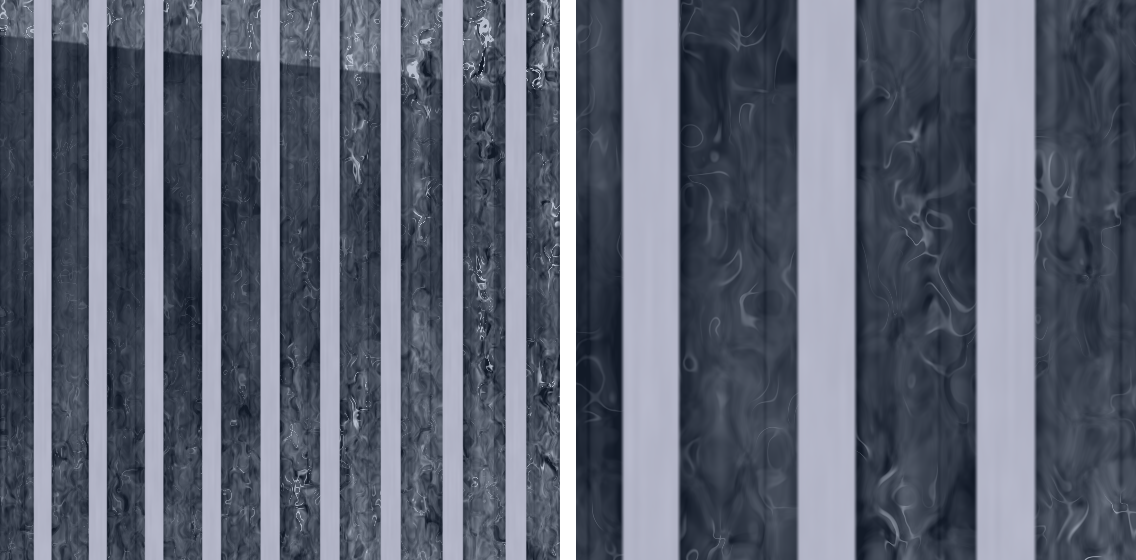
Left: the whole. Right: its middle third, enlarged.
A WebGL 2 fragment shader for this texture:

```glsl
#version 300 es
precision highp float;
// Weathered dark planks behind pale vertical slats, with a slanted shadow edge near the top.

#define FIRST_SLAT 0.0762    // centre of the leftmost slat
#define SPACING 0.0975       // slat spacing at the left
#define WIDENING 0.001017    // growth of the spacing to the right
#define SLAT_SHARE 0.325     // slat width as a share of the spacing
#define SHADOW_TOP 0.937     // shadow height at the left side
#define SHADOW_SLOPE 0.100   // fall of the shadow edge across the canvas
#define BASE_TONE 0.222      // mean brightness of the shaded wood
#define SLAT_COLOR vec3(0.70, 0.71, 0.78)
#define WOOD_TINT vec3(0.0, 0.03, 0.083)

uniform vec2 u_resolution;
out vec4 fragColor;

float hash(vec2 p) {
    vec3 q = fract(vec3(p.xyx) * 0.1031);
    q += dot(q, q.yzx + 33.33);
    return fract((q.x + q.y) * q.z);
}

float noise(vec2 p) {
    vec2 i = floor(p), f = fract(p);
    f = f * f * (3.0 - 2.0 * f);
    float low = mix(hash(i), hash(i + vec2(1, 0)), f.x);
    float high = mix(hash(i + vec2(0, 1)), hash(i + vec2(1, 1)), f.x);
    return mix(low, high, f.y);
}

float fbm(vec2 p) {
    float sum = 0.0, gain = 0.5;
    for (int i = 0; i < 4; i++) {
        sum += gain * noise(p);
        p = p * 2.03 + 17.3;
        gain *= 0.5;
    }
    return sum / 0.9375;
}

// 1 inside the interval a..b, falling off over a soft width
float band(float x, float a, float b, float soft) {
    return smoothstep(a - soft, a + soft, x) * (1.0 - smoothstep(b - soft, b + soft, x));
}

// Slat index as a continuous coordinate; whole numbers are slat centres
float slatCoord(float x) {
    float root = sqrt(SPACING * SPACING + 4.0 * WIDENING * (x - FIRST_SLAT));
    return (root - SPACING) / (2.0 * WIDENING);
}

vec3 plankColor(vec2 uv, float id, float across) {
    float seed = hash(vec2(id + 21.0, 4.7));
    vec2 shift = vec2(id * 13.7 + 40.0, seed * 9.0 + 20.0);
    float rightward = smoothstep(2.0, 6.5, id);
    float lit = smoothstep(-0.003, 0.003, uv.y - SHADOW_TOP + SHADOW_SLOPE * uv.x);
    float foot = 1.0 - smoothstep(0.12, 0.48, uv.y + 0.12 * (seed - 0.5));

    // Grain at several scales, stretched along the plank
    vec2 warp = vec2(noise(uv * vec2(70, 45) + shift), noise(uv * 60.0 - shift + 90.0)) - 0.5;
    float blotch = fbm(uv * vec2(16, 7) + shift) - 0.5;
    float grain = fbm(uv * vec2(120, 55) + warp * 2.0 + shift) - 0.5;
    float fine = noise(uv * vec2(300, 150) + warp * 3.0 + shift) - 0.5;
    float streak = noise(vec2(across * 11.0, uv.y * 2.5) + shift) - 0.5;

    // Worn strip along the middle and patches of roughness
    float strip = band(across, 0.25 + 0.1 * seed, 0.68 + 0.1 * seed, 0.06);
    float patchy = smoothstep(0.40, 0.62, fbm(uv * vec2(14, 9) - shift + 80.0));
    float rough = 0.25 + 0.4 * foot + 0.55 * lit + rightward * (0.2 + 0.5 * strip) * (0.4 + patchy);

    float tone = BASE_TONE + 0.22 * blotch + 0.09 * streak;
    tone += rough * (0.34 * grain + 0.15 * fine);
    tone += 0.055 * rightward * (0.4 + strip) + 0.045 * foot - 0.035 * (1.0 - rightward) * (1.0 - foot);
    tone += lit * mix(0.17, 0.07, smoothstep(5.0, 8.0, id));

    // Curled pale flakes and dark pits
    float ridge = 1.0 - abs(2.0 * noise(uv * vec2(105, 48) + warp * 3.5 + shift * 1.3) - 1.0);
    float flake = smoothstep(0.80, 1.0, ridge) * smoothstep(0.5, 0.75, noise(uv * vec2(65, 38) - shift + 120.0));
    float pit = smoothstep(0.70, 0.88, noise(uv * vec2(75, 38) + warp * 2.0 + shift * 2.1));
    tone += 0.36 * flake * rough * (0.5 + 0.5 * patchy + 0.4 * lit);
    tone -= 0.13 * pit * rough;

    // Long grooves and shaded sides
    float groovePos = 0.67 + 0.1 * seed;
    tone -= 0.06 * band(across, groovePos, groovePos + 0.02, 0.02);
    tone -= 0.05 * rightward * band(across, 0.17, 0.20, 0.025);
    tone -= 0.10 * (1.0 - smoothstep(0.0, 0.13, across));
    tone -= 0.05 * smoothstep(0.9, 1.0, across);
    return clamp(tone, 0.07, 0.72) + WOOD_TINT;
}

vec3 slatColor(vec2 uv) {
    float brushed = noise(uv * vec2(260, 14)) - 0.5;
    float mottled = fbm(uv * vec2(90, 40)) - 0.5;
    return SLAT_COLOR + 0.022 * brushed + 0.025 * mottled;
}

void main() {
    vec2 uv = gl_FragCoord.xy / u_resolution;
    float k = slatCoord(uv.x);
    float across = (fract(k) - 0.5 * SLAT_SHARE) / (1.0 - SLAT_SHARE);
    vec3 color = plankColor(uv, floor(k), clamp(across, 0.0, 1.0));

    // Signed distance to the slat edge in canvas units
    float offset = abs(fract(k + 0.5) - 0.5);
    float inside = (0.5 * SLAT_SHARE - offset) * (SPACING + 2.0 * WIDENING * k);
    float soft = max(0.0016, 0.8 / u_resolution.x);
    color = mix(color, slatColor(uv), smoothstep(-soft, soft, inside));
    fragColor = vec4(color, 1.0);
}
```
